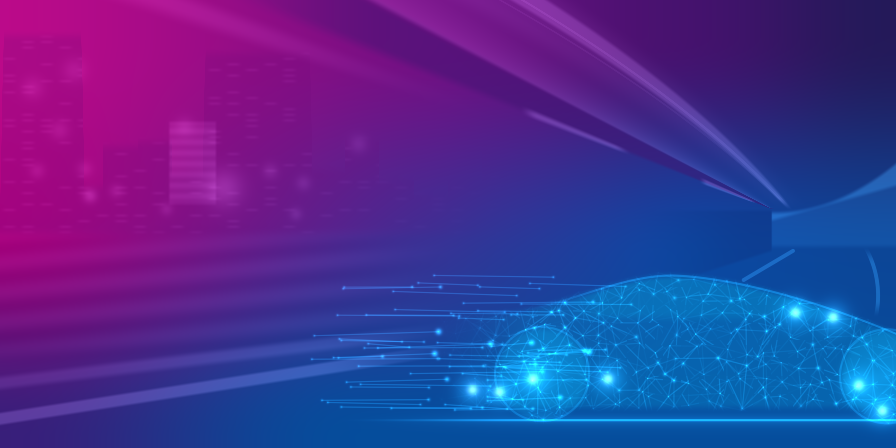
Reproduce this background procedurally as a Shadertoy shader.

```glsl
// A luminous wireframe car speeds through a tunnel in front of a dusky city.
// Gradients carry rays to a vanishing point and hashed buildings; a jittered
// grid network is clipped to the car, with streaks and sparks around it.

const vec3 CYAN = vec3(.14, .7, .85), HAZE = vec3(.15, .13, .16), STEEL = vec3(.06, .14, .16);

float hash(vec2 p) {
  p = fract(p * vec2(.1031, .1137));
  p += dot(p, p.yx + 33.33);
  return fract((p.x + p.y) * p.x * 17.);
}
vec2 hash2(vec2 p) { return vec2(hash(p + 3.7), hash(p + 71.3)); }

float segDist(vec2 p, vec2 a, vec2 b) {
  vec2 d = b - a;
  return length(p - a - d * clamp(dot(p - a, d) / dot(d, d), 0., 1.));
}
float stroke(float d, float w) { return 1. - smoothstep(w, w + 1.2 / iResolution.y, abs(d)); }
float span(float x, float a, float b, float soft) {
  return smoothstep(a - soft, a + soft, x) * (1. - smoothstep(b - soft, b + soft, x));
}
float spark(vec2 p, vec2 c, float r) { return exp(-dot(p - c, p - c) / (r * r)); }

// Blend of four colours across the width
vec3 ramp(float x, vec3 a, vec3 b, vec3 c, vec3 d) {
  vec3 col = mix(a, b, smoothstep(-.1, 1.15, x));
  col = mix(col, c, smoothstep(.95, 1.6, x));
  return mix(col, d, smoothstep(1.5, 2., x));
}

vec3 backdrop(vec2 p) {
  vec3 top = ramp(p.x, vec3(.74, .04, .54), vec3(.43, .06, .51), vec3(.27, .07, .43), vec3(.14, .1, .35));
  vec3 mid = ramp(p.x, vec3(.7, 0, .5), vec3(.21, .2, .59), vec3(.05, .28, .64), vec3(.05, .27, .59));
  vec3 low = mix(vec3(.22, .12, .48), vec3(.02, .3, .61), smoothstep(0., .8, p.x));
  return mix(low, mix(mid, top, smoothstep(.42, .92, p.y)), smoothstep(.02, .55, p.y));
}

vec3 city(vec2 p, vec3 col) {
  float roof = .55 + .14 * hash(vec2(floor(p.x * 13.), 5));
  roof = max(roof, .92 * span(p.x, 0., .19, .01));
  roof = max(roof, .88 * span(p.x, .45, .7, .01));
  float tower = span(p.y, .48, roof, .015) * (1. - smoothstep(.5, 1.2, p.x));
  col = mix(col, vec3(.42, .03, .47), .2 * tower);
  vec2 cell = vec2(24, 80) * p, f = fract(cell);
  float lit = step(.75, hash(floor(cell))) * span(f.x, .2, .8, .2) * span(f.y, .3, .7, .3);
  // Pale banded office block
  float office = span(p.x, .378, .482, .004) * span(p.y, .545, .727, .006);
  float glow = .25 * lit * tower + office * (.45 + .12 * sin(p.y * 260.));
  for (int i = 0; i < 14; i++) {
    vec2 h = hash2(vec2(i, 9));
    glow += .4 * spark(p, vec2(.85 * h.x, .48 + .38 * h.y), .012 + .015 * h.y);
  }
  return col + HAZE * (glow + .8 * spark(p, vec2(.5, .58), .04));
}

vec3 tunnel(vec2 p, vec3 col) {
  vec2 v = p - vec2(1.73, .53);
  float left = smoothstep(0., .02, -v.x), m = v.y / max(-v.x, .01);
  // Ceiling beam, its lit edges and lamps
  col = mix(col, vec3(.25, .08, .45), .5 * left * span(m, .4, .52, .02) * smoothstep(.4, .9, p.x));
  float light = .6 * smoothstep(.51, .53, m) * exp(-max(m - .53, 0.) * 9.);
  light += .4 * span(m, .325, .36, .015) * (1. - smoothstep(.4, 1.1, p.x));
  light += span(p.x, 1.18, 1.39, .02) * span(m, .385, .41, .012);
  light += span(p.x, 1.57, 1.68, .01) * span(m, .37, .44, .02);
  col += HAZE * left * light;
  // Curved rails sweeping to the vanishing point
  float t = (1. - p.y) / .47, s = max(1. - t, 0.);
  float rail = p.x - 1.146 - .8 * t + .18 * t * t;
  float rails = span(rail, -.005, .004 + .07 * s, .004 + .006 * s);
  rails += .4 * stroke(rail - .02 * s, .003) + .3 * stroke(rail + .03 * s, .002);
  col += HAZE * (.75 * rails + .3 * span(rail, -.12 * s, .1 * s, .05)) * smoothstep(.53, .56, p.y);
  // Far ledge and wall end
  float right = smoothstep(1.72, 1.725, p.x), ledge = .525 + 1.5 * v.x * v.x;
  col += STEEL * right * (.4 * span(p.y, .45, ledge, .008) + .8 * span(p.y, .51 + .28 * v.x, ledge, .006));
  float wall = smoothstep(1.4, 1.7, p.x) * (1. - right) * span(p.y, .44 + .32 * (p.x - 1.722), .53, .005);
  col = mix(col, vec3(.05, .21, .53), .5 * wall);
  // Road markings
  float bend = length(p - vec2(1.74, .34)) - .22;
  col += STEEL * stroke(bend, .003) * smoothstep(1.82, 1.88, p.x) * span(p.y, .31, .43, .02);
  col += STEEL * stroke(segDist(p, vec2(1.77, .44), vec2(1.66, .375)), .003);
  float verge = .9 * span(p.y - .155 * p.x, .052, .078, .004);
  verge += .5 * span(p.y - .12 * p.x, .132, .158, .008);
  verge += .12 * sin(p.y * 95. - p.x * 9.) * span(p.y, .2, .47, .04);
  return col + HAZE * verge * (1. - smoothstep(.7, 1.05, p.x));
}

// Links and nodes of a jittered grid
float network(vec2 p, float scale) {
  vec2 q = p * scale, id = floor(q), here = id + .1 + .8 * hash2(id);
  float light = 0.;
  for (int k = 0; k < 9; k++) {
    vec2 n = id + vec2(k % 3 - 1, k / 3 - 1), node = n + .1 + .8 * hash2(n);
    float power = hash(n + 40.);
    if (k != 4) light += .35 * power * stroke(segDist(q, here, node) / scale, 0.);
    light += power * power * power * spark(q / scale, node / scale, .0045);
  }
  return light;
}

void mainImage(out vec4 fragColor, in vec2 fragCoord) {
  vec2 p = fragCoord / iResolution.xy * vec2(2, 1);
  vec3 col = tunnel(p, city(p, backdrop(p)));
  // Car body, cabin and wheels
  float roof = mix(.3, .385, smoothstep(1.1, 1.5, p.x)) - .13 * pow(clamp(p.x * 2. - 3., 0., 1.), 1.6);
  float body = span(p.y, .09, roof, .012) * smoothstep(.96, 1.25, p.x);
  float wheel = min(length(p - vec2(1.21, .165)), length(p - vec2(1.98, .16)));
  float disc = 1. - smoothstep(.09, .115, wheel);
  float cabin = span(p.y, .29, roof, .015) * span(p.x, 1.3, 1.85, .06);
  col = mix(col, vec3(.03, .52, .78), body * (.42 + .25 * cabin) + .3 * disc);
  float glow = max(body, disc) * (.5 * network(p, 13.) + .4 * network(p + 5., 25.));
  glow += .15 * stroke(wheel - .105, .001) + .2 * disc * exp(-wheel * 16.);
  glow += .22 * stroke(p.y - roof, .001) * smoothstep(1.15, 1.4, p.x);
  // Speed streaks tipped with sparks
  for (int i = 0; i < 52; i++) {
    vec2 h = hash2(vec2(i, 21)), g = hash2(vec2(i, 57));
    vec2 a = vec2(.68 + .55 * h.x, .085 + .305 * h.y);
    vec2 b = a + vec2(.08 + .22 * g.x, .02 * g.y - .01);
    float tip = g.y * g.y * g.y;
    glow += .2 * stroke(segDist(p, a, b), 0.) + .25 * spark(p, a, .003);
    glow += (.25 + .6 * tip) * spark(p, b, .003 + .004 * tip);
  }
  // Ground light and bright lamps
  float ground = p.y - .062;
  glow += smoothstep(.75, 1.3, p.x) * (.45 * stroke(ground, .001) + .2 * exp(-abs(ground) * 90.));
  vec2 lamps[8] = vec2[8](vec2(1.19, .154), vec2(1.115, .125), vec2(1.055, .13), vec2(1.357, .154),
    vec2(1.776, .302), vec2(1.86, .292), vec2(1.917, .14), vec2(1.97, .083));
  for (int i = 0; i < 8; i++) {
    glow += .35 * spark(p, lamps[i], .032);
    col += .5 * spark(p, lamps[i], .011);
  }
  fragColor = vec4(clamp(col + CYAN * glow, 0., 1.), 1);
}
```
